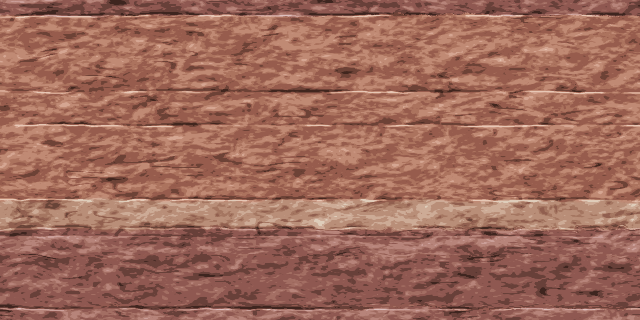
This texture is drawn by a Shadertoy shader. Its source:

```glsl
// Layered red sandstone cliff: rough beds, broken seams and pale ledges in flat tones.

float hash(vec2 p) {
    return fract(sin(dot(p, vec2(12.9898, 78.233))) * 43758.5453);
}

float noise(vec2 p) {
    vec2 i = floor(p), f = fract(p);
    f = f * f * (3.0 - 2.0 * f);
    return mix(mix(hash(i), hash(i + vec2(1, 0)), f.x),
               mix(hash(i + vec2(0, 1)), hash(i + vec2(1, 1)), f.x), f.y);
}

// Fractal noise centred on zero
float fbm(vec2 p) {
    float sum = 0.0, amp = 0.9;
    for (int i = 0; i < 4; i++) {
        sum += amp * (noise(p) - 0.5);
        p = p * 1.93 + vec2(17.3, 9.1);
        amp *= 0.78;
    }
    return sum;
}

// Rock height with sharp creases
float rock(vec2 p) {
    return fbm(p) - 0.8 * abs(noise(p * 1.4 + 23.0) - 0.5);
}

// 1 between the heights lo and hi, with soft borders
float bed(float y, float lo, float hi, float soft) {
    return smoothstep(lo - soft, lo + soft, y) * (1.0 - smoothstep(hi - soft, hi + soft, y));
}

// Broken dark recess above each seam and a broken bright lip below it
float seams(vec2 p) {
    float heights[7] = float[7](0.953, 0.714, 0.609, 0.375, 0.286, 0.262, 0.035);
    float lips[7] = float[7](0.9, 0.9, 1.0, 0.9, 0.4, 0.3, 0.7);
    float tone = 0.0;
    for (int i = 0; i < 7; i++) {
        float row = float(i) * 7.7;
        float wobble = 0.006 * (noise(vec2(p.x * 6.0, row)) - 0.5)
                     + 0.005 * (noise(vec2(p.x * 31.0, row)) - 0.5);
        float d = p.y - heights[i] - wobble;
        float gap = noise(vec2(p.x * 9.0, row + 3.0));
        float width = 0.0018 + 0.005 * gap * gap;
        float recess = exp(-pow((d - width) / width, 2.0));
        float lip = exp(-pow((d + 0.002) / 0.0027, 2.0));
        tone -= 2.3 * recess * smoothstep(0.3, 0.7, gap);
        tone += 4.2 * lips[i] * lip * smoothstep(0.35, 0.6, noise(vec2(p.x * 12.0, row + 5.0)));
        tone -= 0.7 * exp(-abs(d) / 0.018) * step(0.0, d);
    }
    return tone;
}

// Short, nearly level cracks, only where a second noise allows them
float cracks(vec2 p) {
    float line = abs(noise(p * vec2(12.0, 48.0) + 40.0) - 0.5);
    float place = smoothstep(0.7, 0.82, noise(p * vec2(13.0, 36.0) + 71.0));
    return place * (1.0 - smoothstep(0.03, 0.12, line));
}

void mainImage(out vec4 fragColor, in vec2 fragCoord) {
    vec2 p = fragCoord / iResolution.y;
    float y = p.y + 0.014 * (noise(p * vec2(9.0, 26.0)) - 0.5)
                  + 0.010 * (noise(p * vec2(37.0, 70.0)) - 0.5);

    // Beds
    float pale = bed(y, 0.285, 0.372, 0.006);
    float streaky = bed(y, 0.205, 0.285, 0.01);
    float shaded = bed(y, 0.135, 0.205, 0.015);
    float mauve = bed(y, 0.036, 0.135, 0.015);
    float foot = 1.0 - smoothstep(0.032, 0.038, y);
    float cap = smoothstep(0.951, 0.956, y);
    float low = clamp(streaky + shaded + mauve + foot + cap, 0.0, 1.0);

    // Rock face: warped, slightly rising chips lit from above
    vec2 warp = vec2(noise(p * vec2(9.0, 17.0)), noise(p * vec2(10.0, 19.0) + 30.0)) - 0.5;
    vec2 q = p + warp * vec2(0.035, 0.022);
    q.y -= 0.07 * p.x * (1.0 - low);
    q *= vec2(13.0, 31.0);
    float relief = rock(q) - rock(q + vec2(-0.14, 0.4));
    float patches = fbm(q * 1.15 + 55.0);
    float grain = noise(p * vec2(85.0, 150.0)) - 0.5;
    float layers = noise(vec2(p.x * 4.0, y * 60.0)) - 0.5;
    float rough = 1.75 * relief + 1.4 * patches + 0.7 * grain + layers * (0.5 + 1.3 * streaky);
    rough *= 1.0 - 0.2 * mauve + 0.15 * cap;

    float tone = rough + 1.3 * pale - 0.25 * streaky - 0.95 * shaded
               - 0.75 * mauve - 0.1 * foot - 0.6 * cap;
    tone += 0.4 * (noise(p * vec2(4.0, 9.0) + 12.0) - 0.5) + 0.1;
    tone += seams(p) - 1.9 * cracks(p + warp * 0.02);

    // Flat tones with smoothed borders
    float edge = clamp(0.5 * fwidth(tone), 0.02, 0.3);
    vec3 color = vec3(0.25, 0.15, 0.12);
    color = mix(color, vec3(0.42, 0.26, 0.22), smoothstep(-edge, edge, tone + 3.0));
    color = mix(color, vec3(0.58, 0.36, 0.31), smoothstep(-edge, edge, tone + 1.3));
    color = mix(color, vec3(0.66, 0.45, 0.38), smoothstep(-edge, edge, tone + 0.1));
    color = mix(color, vec3(0.74, 0.54, 0.47), smoothstep(-edge, edge, tone - 0.55));
    color = mix(color, vec3(0.82, 0.65, 0.59), smoothstep(-edge, edge, tone - 1.75));
    color = mix(color, vec3(0.89, 0.78, 0.73), smoothstep(-edge, edge, tone - 3.1));

    // Warm upper beds, tan pale bed, mauve lower beds
    vec3 tint = mix(vec3(1.02, 1.0, 0.97), vec3(0.97, 0.96, 1.02), low);
    tint = mix(tint, vec3(0.98, 1.03, 1.0), pale);
    fragColor = vec4(color * tint, 1.0);
}
```
